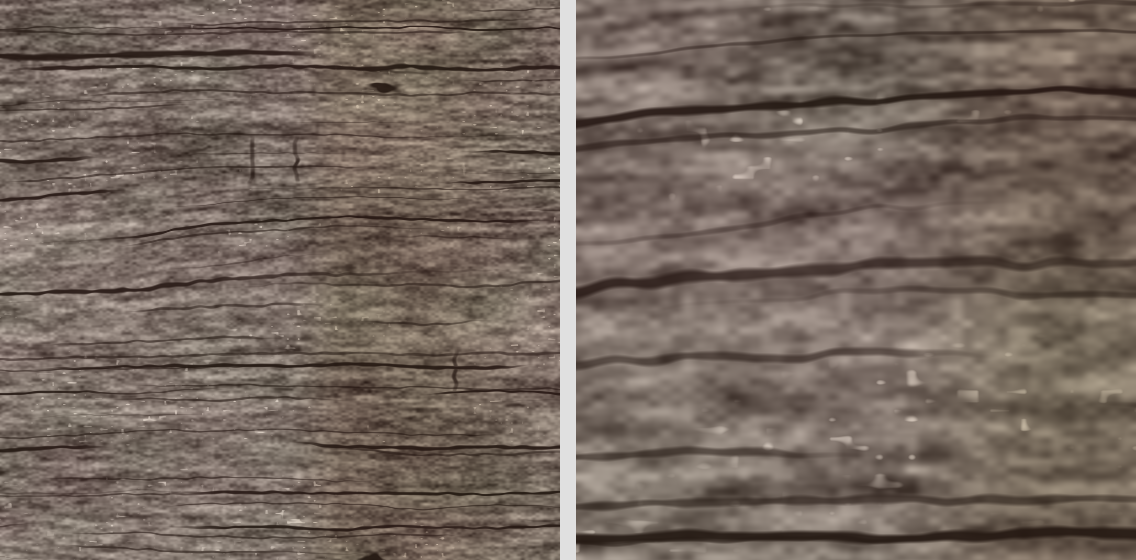
Left, the full canvas; right, a detail of the centre.
A three.js fragment shader for this texture:

```glsl
// Weathered grey-brown wooden board with horizontal grain, cracks and old nail scars.
varying vec2 vUv;

float hash(vec2 p) {
  vec3 q = fract(vec3(p.xyx) * 0.1031);
  q += dot(q, q.yzx + 33.33);
  return fract((q.x + q.y) * q.z);
}

float noise(vec2 p) {
  vec2 cell = floor(p);
  vec2 f = fract(p);
  f = f * f * (3.0 - 2.0 * f);
  float low = mix(hash(cell), hash(cell + vec2(1.0, 0.0)), f.x);
  float high = mix(hash(cell + vec2(0.0, 1.0)), hash(cell + 1.0), f.x);
  return mix(low, high, f.y);
}

// Noise centred on zero
float wave(vec2 p) {
  return noise(p) - 0.5;
}

// Bend the fibres: they climb to the right around mid height
vec2 bendGrain(vec2 p) {
  float band = (p.y - 0.57) / 0.14;
  p.y -= 0.045 * smoothstep(0.0, 0.6, p.x) * exp(-band * band);
  p.y += 0.014 * wave(p * vec2(2.5, 5.0)) + 0.004 * wave(p * vec2(13.0, 20.0));
  return p;
}

// One wandering, tapering crack per row; neighbouring rows are checked too
float cracks(vec2 p, float rows, float halfWidth, float threshold) {
  float dark = 0.0;
  for (int k = -1; k <= 1; k++) {
    float row = floor(p.y * rows) + float(k);
    float seed = hash(vec2(row + 5.0, rows));
    float y = (row + 0.15 + 0.7 * seed) / rows;
    y += 0.007 * wave(vec2(p.x * 8.0, row * 17.0)) + 0.003 * wave(vec2(p.x * 45.0, row * 11.0));
    float along = noise(vec2(p.x * 3.2 + seed * 50.0, row * 13.0));
    float presence = smoothstep(threshold, threshold + 0.22, along);
    float ragged = 0.6 + 0.8 * noise(vec2(p.x * 60.0, row * 7.0));
    float size = halfWidth * (0.45 + hash(vec2(row, rows + 9.0))) * presence * ragged;
    float d = abs(p.y - y);
    float core = 1.0 - smoothstep(size * 0.4, size + 0.0015, d);
    float shade = 0.22 * exp(-d / 0.004);
    dark = max(dark, max(core, shade) * presence);
  }
  return dark;
}

// Wide split that narrows toward its right end
float topSplit(vec2 p) {
  float y = 0.898 + 0.016 * p.x + 0.006 * wave(vec2(p.x * 16.0, 3.0));
  float size = 0.0055 * (0.5 + noise(vec2(p.x * 35.0, 8.0)));
  float reach = 1.0 - smoothstep(0.5, 0.6, p.x);
  return (1.0 - smoothstep(size * 0.4, size + 0.002, abs(p.y - y))) * reach;
}

// Short upright scars left by nails
float nailScars(vec2 p) {
  float dark = 0.0;
  for (int i = 0; i < 3; i++) {
    float n = float(i);
    float lower = step(1.5, n);
    vec2 centre = mix(vec2(0.448 + 0.082 * n, 0.715), vec2(0.813, 0.335), lower);
    vec2 d = p - centre;
    d.x += 0.008 * wave(vec2(n * 9.0, p.y * 70.0));
    float side = 1.0 - smoothstep(0.001, 0.006, abs(d.x));
    float ends = 1.0 - smoothstep(0.025, 0.05, abs(d.y));
    dark = max(dark, side * ends * (0.35 + 0.6 * noise(p * vec2(40.0, 90.0))));
  }
  return dark;
}

// Small dark hollow with ragged edges
float hollow(vec2 p, vec2 centre, vec2 radius) {
  float d = length((p - centre) / radius) + 0.9 * wave(p * vec2(70.0, 120.0));
  return 1.0 - smoothstep(0.6, 1.2, d);
}

void main() {
  vec2 p = bendGrain(vUv);

  // Fibres, from broad stains to fine grit
  float tone = 0.7;
  tone += 0.22 * wave(p * vec2(3.0, 7.0) + 4.0);
  tone += 0.36 * wave(p * vec2(6.0, 75.0) + 20.0);
  tone += 0.45 * wave(p * vec2(26.0, 125.0) + 40.0);
  tone += 0.34 * wave(p * vec2(75.0, 190.0) + 60.0);
  tone += 0.28 * wave(vUv * vec2(150.0, 230.0) + 80.0);

  // Pale splinters in scattered patches
  float speck = smoothstep(0.84, 1.0, noise(vUv * vec2(105.0, 180.0) + 7.0));
  tone += 0.55 * speck * smoothstep(0.4, 0.8, noise(p * vec2(9.0, 22.0) + 31.0));

  // Hairlines, then the deep openings
  tone *= 1.0 - 0.58 * cracks(p, 37.0, 0.0014, 0.52);
  float deep = max(cracks(p, 12.0, 0.0026, 0.36), topSplit(vUv));
  deep = max(deep, nailScars(vUv));
  deep = max(deep, hollow(vUv, vec2(0.685, 0.842), vec2(0.035, 0.009)));
  deep = max(deep, hollow(vUv, vec2(0.66, 0.0), vec2(0.022, 0.012)));
  tone = mix(tone, 0.02, 0.92 * deep);

  // Umber shadows to ash highlights, with browner wood right of centre
  vec3 color = mix(vec3(0.14, 0.09, 0.07), vec3(0.63, 0.58, 0.54), clamp(tone, -0.1, 1.4));
  float brown = smoothstep(0.5, 0.62, vUv.x) * (1.0 - 0.6 * smoothstep(0.75, 1.0, vUv.x));
  color *= mix(vec3(1.01, 1.01, 1.02), vec3(0.96, 0.94, 0.89), brown);
  color += vec3(0.025, -0.005, 0.015) * wave(p * vec2(8.0, 16.0) + 90.0);
  gl_FragColor = vec4(color, 1.0);
}
```
